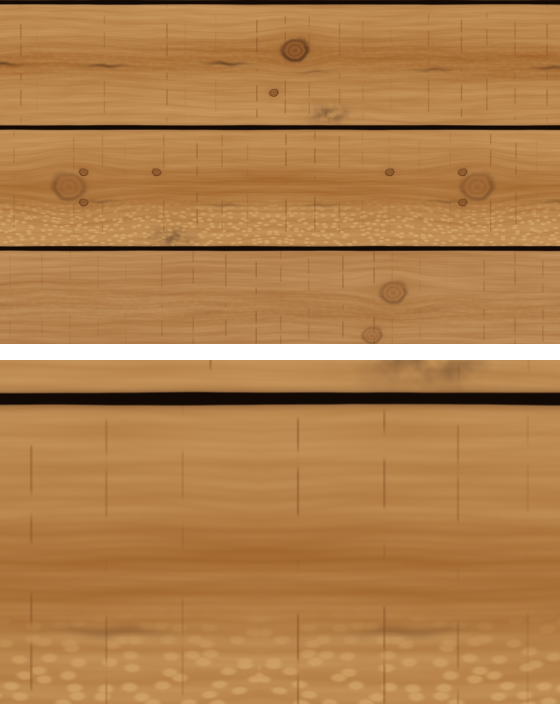
Top, the full canvas; bottom, a detail of the centre.
A Shadertoy shader for this texture:

```glsl
const vec3 LIGHT = vec3(0.78, 0.59, 0.365);
const vec3 WARM = vec3(0.65, 0.425, 0.205);
const vec3 BROWN = vec3(0.50, 0.29, 0.14);
const vec3 DARK = vec3(0.28, 0.17, 0.10);
const vec3 GAP = vec3(0.07, 0.03, 0.015);
const vec3 FLECK = vec3(0.86, 0.69, 0.45);
const float PITCH = 0.358;      // plank height
const float TOP_GAP = 0.9936;   // centre of the highest gap
const float MIDDLE = 0.794;     // mirror axis of the second plank

float hash(vec2 c) {
    return fract(sin(dot(c, vec2(127.1, 311.7))) * 43758.5);
}

// Distance to the nearest scattered cell point
float cells(vec2 p) {
    vec2 id = floor(p);
    float nearest = 2.0;
    for (int j = -1; j <= 1; j++)
    for (int i = -1; i <= 1; i++) {
        vec2 c = id + vec2(i, j);
        vec2 point = c + vec2(hash(c), hash(c + 17.3));
        nearest = min(nearest, length(p - point));
    }
    return nearest;
}

// Layered, mutually warped sines, roughly -1 to 1
float waves(vec2 p) {
    float sum = 0.0, amp = 0.5;
    for (int i = 0; i < 4; i++) {
        sum += amp * sin(p.x + 1.7 * sin(p.y + float(i)));
        p = mat2(1.5, 0.9, -0.9, 1.5) * p + 2.3;
        amp *= 0.55;
    }
    return sum;
}

float blob(vec2 offset, vec2 size) {
    vec2 q = offset / size;
    return exp(-dot(q, q));
}

// Spread the grain lines around a knot
float bendGrain(float grain, vec2 offset, float radius) {
    return grain - 0.75 * offset.y * blob(offset, radius * vec2(2.4, 1.7));
}

vec3 drawKnot(vec3 wood, vec2 offset, float radius, float strength) {
    vec2 q = mat2(0.95, -0.3, 0.3, 0.95) * offset / (radius * vec2(1.1, 0.9));
    float d = length(q) + 0.12 * waves(q * 2.0);
    float rings = 0.5 + 0.5 * sin(d * 17.0);
    float core = 1.0 - smoothstep(0.75, 1.1, d);
    float rim = exp(-pow((d - 0.9) * 6.0, 2.0));
    wood = mix(wood, WARM, 0.6 * strength * exp(-d * d * 0.3));
    wood = mix(wood, BROWN, strength * core * (0.55 + 0.4 * rings));
    return mix(wood, DARK, strength * rim * (0.35 + 0.3 * step(q.y, 0.0)));
}

// Lens-shaped cracks, one per cell along the grain
float cracks(vec2 p, float centreY, float seed) {
    float id = floor(p.x / 0.33);
    float h = hash(vec2(id, seed));
    vec2 centre = vec2((id + 0.35 + 0.3 * h) * 0.33, centreY + 0.03 * (h - 0.5));
    vec2 offset = p - centre;
    offset.y += 0.12 * (h - 0.5) * offset.x + 0.002 * sin(p.x * 90.0);
    return blob(offset, vec2(0.05, 0.005)) * (0.4 + 0.6 * h);
}

// Faint upright saw marks, broken up along their length
float sawMarks(vec2 p, float seed, float pixel) {
    float id = floor(p.x / 0.085);
    float h = hash(vec2(id, seed + 5.0));
    float d = abs(p.x - (id + 0.2 + 0.6 * h) * 0.085);
    float broken = smoothstep(-0.3, 0.5, sin(p.y * 95.0 + h * 40.0) + sin(p.y * 37.0));
    return (1.0 - smoothstep(0.0005, 0.001 + pixel, d)) * broken * h;
}

void mainImage(out vec4 fragColor, in vec2 fragCoord) {
    float pixel = 1.0 / iResolution.y;
    vec2 p = fragCoord * pixel;

    // Plank index and height within it, 0 at the top
    float row = (TOP_GAP - p.y) / PITCH;
    row -= 0.009 * (1.0 - cos(3.14159 * row));
    float plank = clamp(floor(row), 0.0, 2.0);
    float v = row - plank;
    bool mirrored = plank == 1.0;
    vec2 q = vec2(p.x - MIDDLE, p.y);
    if (mirrored) q.x = abs(q.x);

    // Main knot of this plank
    vec2 knot = mirrored ? vec2(0.594, 0.46)
              : plank < 1.0 ? vec2(0.064, 0.856) : vec2(0.35, 0.152);
    float radius = mirrored ? 0.046 : 0.037;
    float strength = plank < 1.0 ? 0.9 : 0.4;

    // Grain coordinate, then broad tone and fine fibres
    float grain = q.y + 0.012 * waves(vec2(q.x * 4.0 + plank * 5.0, q.y * 9.0));
    grain = bendGrain(grain, q - knot, radius);
    float band = exp(-pow((v - 0.47 + 0.06 * waves(q * 3.0 + plank)) / 0.16, 2.0));
    float fibre = cells(vec2(q.x * 7.0, grain * 130.0)) - 0.45;
    float lines = sin(grain * 230.0 + 3.0 * waves(vec2(q.x * 2.0, grain * 20.0)));
    float tone = 0.3 + band * (plank < 2.0 ? 0.6 : 0.15);
    tone += 0.16 * waves(vec2(q.x * 3.0 + plank, grain * 45.0));
    tone += 0.3 * fibre + 0.09 * lines;
    vec3 wood = mix(LIGHT, WARM, clamp(tone, -0.15, 1.35));
    wood += plank == 2.0 ? vec3(-0.025, -0.02, 0.0) : vec3(0.0);

    // Worn flecks, thickest low on the second plank
    float wear = mirrored ? smoothstep(0.55, 0.8, v) : 0.15 * band;
    float fleck = 1.0 - smoothstep(0.15, 0.4, cells(vec2(q.x * 38.0, grain * 75.0)));
    wood = mix(wood, FLECK, 0.55 * wear * fleck);

    // Cracks, saw marks and a grey smudge
    float crackDepth = plank < 1.0 ? 0.65 : mirrored ? 0.4 : 0.1;
    wood = mix(wood, DARK, crackDepth * cracks(q, knot.y - 0.05, plank));
    wood = mix(wood, BROWN, 0.4 * sawMarks(p, plank, pixel));
    vec2 stain = vec2(mirrored ? 0.5 : 0.955, TOP_GAP - PITCH * (plank + 0.91));
    float mottled = 0.5 + 0.5 * waves(p * 90.0);
    wood = mix(wood, DARK, 0.55 * mottled * blob(p - stain, vec2(0.055, 0.025)));

    // Knots: the main one and its small satellites
    wood = drawKnot(wood, q - knot, radius, strength);
    int satellites = mirrored ? 3 : 1;
    for (int i = 0; i < satellites; i++) {
        float k = float(i);
        vec2 shift = mirrored
            ? vec2(-0.043 - 0.106 * k * (k - 1.0), 0.04 - 0.088 * k * (2.0 - k))
            : vec2(-0.062, -0.125);
        float size = plank == 2.0 ? 0.028 : 0.0125;
        wood = drawKnot(wood, q - knot - shift, size, plank == 2.0 ? 0.35 : 0.8);
    }

    // Gaps with a soft, slightly uneven shadow edge
    float gap = abs(row - round(row)) * PITCH + 0.0008 * waves(vec2(p.x * 14.0, plank));
    wood = mix(wood, DARK, 0.6 * exp(-max(gap - 0.005, 0.0) * 400.0));
    wood = mix(GAP, wood, smoothstep(0.005 - pixel * 0.5, 0.006 + pixel, gap));
    fragColor = vec4(clamp(wood, 0.0, 1.0), 1.0);
}
```
